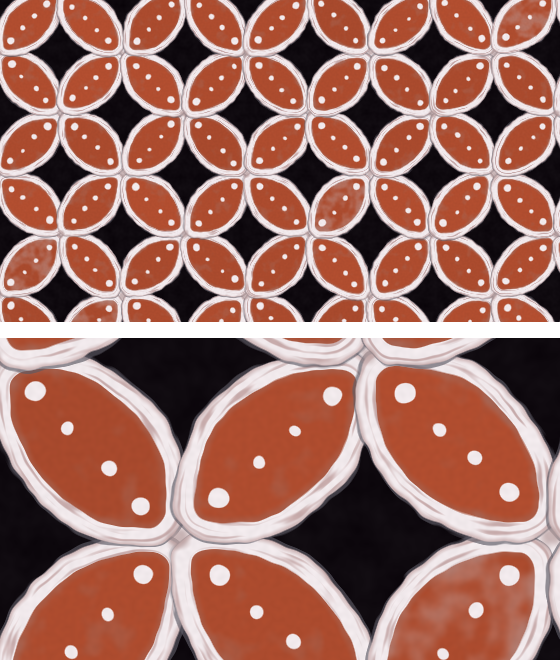
Top: the whole. Bottom: its middle third, enlarged.
Give the GLSL for this pattern, as a Shadertoy shader.

```glsl
// All lengths are fractions of the canvas height.
const vec2  CELL          = vec2(0.1923, 0.1886);
const vec2  ORIGIN        = vec2(-0.004, 0.082);
const vec2  LENS          = vec2(0.091, 0.041);   // half length, half width
const float LENS_ROUND    = 0.018;
const float OUTLINE       = 0.0195;
const float DOT_SPACING   = 0.052;
const float END_DOT       = 0.0098;
const float INNER_DOT     = 0.0068;
const float CENTER_JITTER = 0.007;
const float TURN_JITTER   = 0.13;
const float SIZE_JITTER   = 0.07;
const float HAND_WOBBLE   = 0.006;

const vec3 BLACK = vec3(0.055, 0.035, 0.055);
const vec3 GREY  = vec3(0.36, 0.35, 0.39);
const vec3 WHITE = vec3(0.945, 0.915, 0.925);
const vec3 BLUSH = vec3(0.78, 0.67, 0.67);
const vec3 RUST  = vec3(0.675, 0.295, 0.18);
const vec3 FADED = vec3(0.65, 0.39, 0.32);

vec2 hash22(vec2 p) {
    vec3 q = fract(p.xyx * vec3(0.1031, 0.1030, 0.0973));
    q += dot(q, q.yzx + 33.33);
    return fract((q.xx + q.yz) * q.zy);
}

float cornerSlope(vec2 cell, vec2 f, vec2 corner) {
    float a = 6.28319 * hash22(cell + corner).x;
    return dot(vec2(cos(a), sin(a)), f - corner);
}

// Gradient noise, roughly -0.7 to 0.7
float noise(vec2 p) {
    vec2 i = floor(p), f = p - i;
    vec2 u = f * f * f * (f * (f * 6.0 - 15.0) + 10.0);
    return mix(mix(cornerSlope(i, f, vec2(0, 0)), cornerSlope(i, f, vec2(1, 0)), u.x),
               mix(cornerSlope(i, f, vec2(0, 1)), cornerSlope(i, f, vec2(1, 1)), u.x), u.y);
}

// Pointed lens lying along x
float lensDistance(vec2 p, vec2 h) {
    p = abs(p);
    float c = 0.5 * (h.x * h.x - h.y * h.y) / h.y;
    return h.x * p.y < c * (p.x - h.x) ? length(p - vec2(h.x, 0.0))
                                       : length(p + vec2(0.0, c)) - c - h.y;
}

float cover(float d) {
    return clamp(0.5 - d * iResolution.y / 1.4, 0.0, 1.0);
}

vec3 paintPetal(vec3 under, vec2 p, vec2 id) {
    vec2 seed = id + 40.0;
    vec2 shift = hash22(seed) - 0.5, vary = hash22(seed + 71.0) - 0.5;
    vec2 tone = hash22(seed + 133.0);

    // Petals lean alternately along the two diagonals
    float lean = mod(id.x + id.y, 2.0) < 0.5 ? 1.0 : -1.0;
    float angle = lean * 0.7854 + TURN_JITTER * vary.x;
    float c = cos(angle), s = sin(angle);
    p -= CENTER_JITTER * shift;
    vec2 q = vec2(c * p.x + s * p.y, c * p.y - s * p.x);
    float d = lensDistance(q, LENS * (1.0 + SIZE_JITTER * vary.yx)) - LENS_ROUND;
    if (d > 2.0 * OUTLINE) return under;

    // White outline with brush streaks and a thin grey fringe
    float streak = noise(vec2(q.x * 22.0, d * 200.0) + seed * 7.3);
    float edge = d - OUTLINE - 0.003 * noise(q * 45.0 + seed * 3.1);
    vec3 outline = mix(WHITE, BLUSH, smoothstep(0.05, 0.5, streak));
    outline = mix(outline, BLUSH, 0.75 * smoothstep(-0.006, 0.0, edge));
    vec3 col = mix(under, GREY, 0.65 * cover(edge - 0.0025 - 0.004 * streak));
    col = mix(col, outline, cover(edge));

    // Rust filling, paler toward the rim and in worn patches
    float patchy = noise(q * 20.0 + seed * 5.7) + 0.5 * noise(q * 55.0 + seed);
    float wear = 0.6 * smoothstep(-0.009, 0.0, d + 0.004 * patchy)
               + 0.45 * smoothstep(0.1, 0.6, patchy);
    vec3 fill = mix(RUST * (0.97 + 0.07 * tone.x), FADED, clamp(wear, 0.0, 1.0));
    float smudge = step(0.88, tone.y) * smoothstep(-0.35, 0.35, patchy);
    fill = mix(fill, BLUSH, 0.32 * smudge);
    col = mix(col, fill, cover(d + 0.0018 * streak));

    // Row of four dots, larger at the ends
    for (int k = 0; k < 4; k++) {
        float t = float(k) - 1.5;
        vec2 r = hash22(seed * 3.0 + float(k) * 17.0);
        vec2 center = vec2(t * DOT_SPACING, 0.0) + 0.009 * (r - 0.5);
        float size = (abs(t) > 1.0 ? END_DOT : INNER_DOT) * mix(0.8, 1.25, r.y);
        col = mix(col, WHITE, cover(length(q - center) - size));
    }
    return col;
}

void mainImage(out vec4 fragColor, in vec2 fragCoord) {
    vec2 uv = fragCoord / iResolution.y;
    vec2 p = uv - ORIGIN;
    p += HAND_WOBBLE * vec2(noise(uv * 11.0), noise(uv * 11.0 + 37.0));
    p += 0.0016 * vec2(noise(uv * 55.0 + 9.0), noise(uv * 55.0 + 61.0));
    vec2 home = floor(p / CELL), corner = floor(p / CELL + 0.5);

    // Black ground, whitened where petal tips meet
    float grain = noise(uv * 30.0) + 0.5 * noise(uv * 90.0);
    vec3 col = BLACK + 0.025 * grain;
    float joint = mod(corner.x + corner.y, 2.0) < 0.5 ? length(p - corner * CELL) : 1.0;
    col = mix(col, WHITE, cover(joint - 0.03));

    for (int y = -1; y <= 1; y++)
        for (int x = -1; x <= 1; x++) {
            vec2 id = home + vec2(x, y);
            col = paintPetal(col, p - (id + 0.5) * CELL, id);
        }

    // Soft stain on each joint
    float stain = 1.0 - smoothstep(0.003, 0.015, joint + 0.006 * grain);
    col = mix(col, BLUSH * 0.92, 0.7 * stain);
    fragColor = vec4(col * (1.0 + 0.03 * noise(uv * 140.0)), 1.0);
}
```
